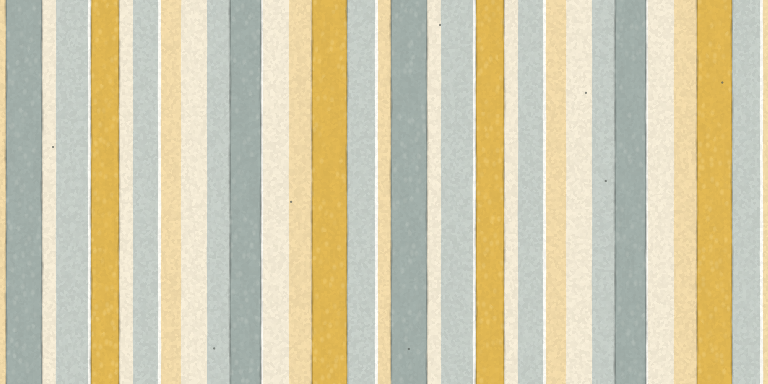
A Shadertoy shader for this pattern:

```glsl
// Vertical painted stripes in slate, grey, cream and gold with grain, flecks and worn edges.

// Lengths are in units of 1/384 of the canvas height.
const float CANVAS_HEIGHT = 384.0;
const float REPEAT_WIDTH = 385.0;
const float REPEAT_START = 6.0;
const float EDGE_WOBBLE = 0.35;
const float OUTLINE_WIDTH = 0.7;
const float OUTLINE_STRENGTH = 0.24;
const float GRAIN_SIZE = 2.6;
const float GRAIN_STRENGTH = 0.06;
const vec2 FLECK_SIZE = vec2(6.0, 8.5);
const float FLECK_STRENGTH = 0.5;
const float SPECK_SPACING = 130.0;

const int SLATE = 0, GREY = 1, CREAM = 2, STRAW = 3, GOLD = 4, WHITE = 5;
const vec3 PALETTE[6] = vec3[](
    vec3(0.63, 0.68, 0.66), vec3(0.77, 0.80, 0.775), vec3(0.95, 0.915, 0.83),
    vec3(0.94, 0.85, 0.66), vec3(0.875, 0.715, 0.325), vec3(0.985, 0.98, 0.95));
const vec3 SLATE_FLECK = vec3(0.72, 0.755, 0.73);
const vec3 GOLD_FLECK = vec3(0.93, 0.80, 0.47);
const vec3 SPECK_COLOR = vec3(0.36, 0.38, 0.36);

const int STRIPES = 19;
const float WIDTHS[STRIPES] = float[](
    36.0, 14.0, 32.0, 3.0, 28.0, 14.0, 25.0, 3.0, 20.0, 26.0,
    23.0, 31.0, 2.0, 26.0, 23.0, 35.0, 28.0, 3.0, 13.0);
const int KINDS[STRIPES] = int[](
    SLATE, CREAM, GREY, WHITE, GOLD, CREAM, GREY, WHITE, STRAW, CREAM,
    GREY, SLATE, WHITE, CREAM, STRAW, GOLD, GREY, WHITE, STRAW);

vec3 hash3(vec2 p) {
    vec3 q = fract(p.xyx * vec3(0.1031, 0.1030, 0.0973));
    q += dot(q, q.yxz + 33.33);
    return fract((q.xxy + q.yzz) * q.zyx);
}

// Distance to the nearest scattered point, and that point's random value.
vec2 cellular(vec2 p) {
    vec2 cell = floor(p);
    vec2 nearest = vec2(9.0, 0.0);
    for (int j = -1; j <= 1; j++)
    for (int i = -1; i <= 1; i++) {
        vec2 neighbour = cell + vec2(i, j);
        vec3 h = hash3(neighbour + 57.0);
        float d = length(neighbour + h.xy - p);
        if (d < nearest.x) nearest = vec2(d, h.z);
    }
    return nearest;
}

float layeredSines(float y, float seed) {
    return 0.5 * sin(y * 0.045 + seed * 2.4)
         + 0.3 * sin(y * 0.13 + seed * 5.1)
         + 0.2 * sin(y * 0.41 + seed * 3.7);
}

bool isPainted(int kind) { return kind == SLATE || kind == GOLD; }

void mainImage(out vec4 fragColor, in vec2 fragCoord) {
    float unit = CANVAS_HEIGHT / iResolution.y;
    vec2 p = fragCoord * unit;
    float repeatIndex = floor((p.x - REPEAT_START) / REPEAT_WIDTH);
    float x = p.x - REPEAT_START - repeatIndex * REPEAT_WIDTH;

    // Surface textures
    vec2 grain = cellular(p / GRAIN_SIZE);
    vec2 fleckCell = cellular(p / FLECK_SIZE);
    float fleck = smoothstep(0.5, 0.12, fleckCell.x) * smoothstep(0.45, 0.9, fleckCell.y);
    vec2 speckCell = cellular(p / SPECK_SPACING);

    // Lay stripes from left to right, closing with the first of the next repeat
    int previous = KINDS[STRIPES - 1];
    vec3 color = PALETTE[previous];
    float paint = 0.0, outline = 0.0, edge = 0.0;
    for (int i = 0; i <= STRIPES; i++) {
        int kind = KINDS[i % STRIPES];
        float edgeId = float(i) + repeatIndex * float(STRIPES);
        float d = x - edge - EDGE_WOBBLE * layeredSines(p.y, edgeId);
        float cover = smoothstep(-0.5 * unit, 0.5 * unit, d);

        vec3 stripe = PALETTE[kind];
        if (kind == SLATE) stripe = mix(stripe, SLATE_FLECK, FLECK_STRENGTH * fleck);
        if (kind == GOLD) stripe = mix(stripe, GOLD_FLECK, FLECK_STRENGTH * fleck);
        color = mix(color, stripe, cover);
        paint = mix(paint, float(isPainted(kind)), cover);

        // Broken dark line along the edges of painted stripes
        if (isPainted(kind) || isPainted(previous)) {
            float line = 1.0 - smoothstep(OUTLINE_WIDTH, OUTLINE_WIDTH + unit, abs(d));
            float broken = 0.65 + 0.35 * layeredSines(p.y * 1.7, edgeId + 4.0);
            outline = max(outline, line * broken);
        }
        edge += WIDTHS[i % STRIPES];
        previous = kind;
    }

    // Paper grain, soft tone drift, outlines and rare specks
    color *= 1.0 + GRAIN_STRENGTH * (grain.y - 0.5) * mix(1.0, 0.6, paint);
    color *= 1.0 + 0.012 * paint * layeredSines(p.y, floor(x / 9.0));
    color *= 1.0 - OUTLINE_STRENGTH * outline;
    float speck = 1.0 - smoothstep(0.6, 0.6 + unit, speckCell.x * SPECK_SPACING);
    color = mix(color, SPECK_COLOR, 0.7 * speck * step(0.6, speckCell.y));
    fragColor = vec4(color, 1.0);
}
```
